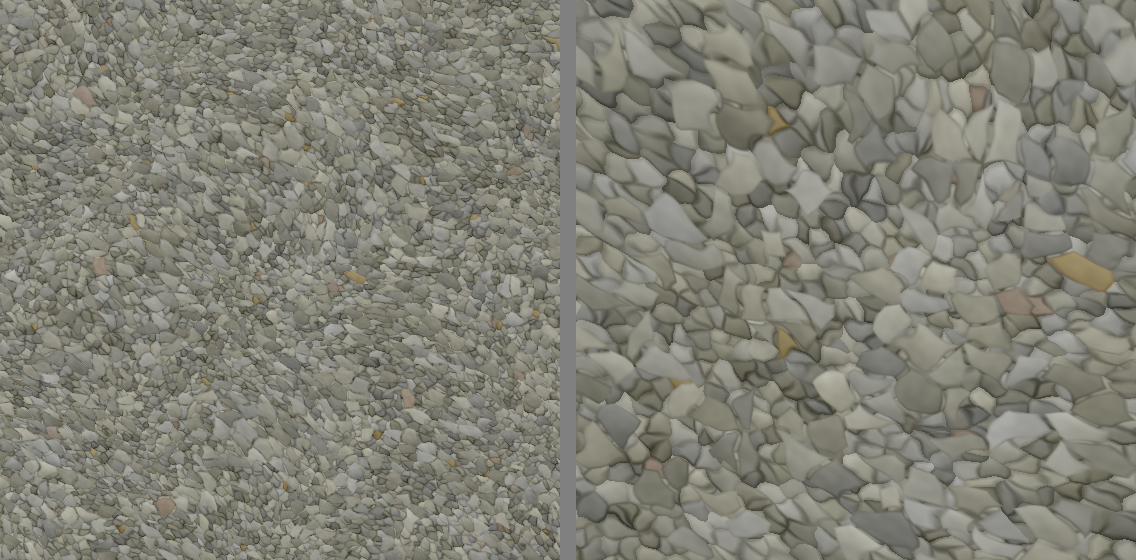
Left: the whole. Right: its middle third, enlarged.
Reproduce this texture procedurally as a Shadertoy shader.

```glsl
// Fine grey crushed gravel: small angular chips with larger ones scattered on top.

const vec3 WARM_TINT = vec3(0.012, 0.005, -0.056);
const vec3 COOL_TINT = vec3(-0.008, -0.003, -0.015);
const vec3 OCHRE = vec3(0.60, 0.50, 0.29);
const vec3 RUST = vec3(0.53, 0.45, 0.38);
const float MEAN_TONE = 0.540;
const float GRAIN_TILT = -0.55;

struct Grain {
    vec2 id;      // cell holding the grain
    vec2 offset;  // position relative to the grain centre
    float edge;   // distance to the nearest border
};

vec2 hash2(vec2 p, float seed) {
    vec3 q = fract((p.xyx + seed) * vec3(0.1031, 0.1030, 0.0973));
    q += dot(q, q.yzx + 33.33);
    return fract((q.xx + q.yz) * q.zy);
}

mat2 rotation(float angle) {
    float c = cos(angle), s = sin(angle);
    return mat2(c, s, -s, c);
}

float cornerSlope(vec2 cell, vec2 corner, vec2 f) {
    float angle = 6.2832 * hash2(cell + corner, 7.37).x;
    return dot(vec2(cos(angle), sin(angle)), f - corner);
}

// Gradient noise, roughly -0.7 to 0.7
float gradientNoise(vec2 p) {
    vec2 cell = floor(p), f = fract(p);
    vec2 u = f * f * f * (f * (f * 6.0 - 15.0) + 10.0);
    float low = mix(cornerSlope(cell, vec2(0, 0), f), cornerSlope(cell, vec2(1, 0), f), u.x);
    float high = mix(cornerSlope(cell, vec2(0, 1), f), cornerSlope(cell, vec2(1, 1), f), u.x);
    return mix(low, high, u.y);
}

vec2 warp(vec2 p, float amount) {
    return p + amount * vec2(gradientNoise(p), gradientNoise(p + 41.7));
}

// Voronoi cell around p with its true border distance
Grain findGrain(vec2 p, float seed) {
    vec2 cell = floor(p), f = fract(p);
    vec2 nearest = vec2(0.0), nearestStep = vec2(0.0);
    float best = 9.0;
    for (int y = -1; y <= 1; y++)
    for (int x = -1; x <= 1; x++) {
        vec2 stepTo = vec2(x, y);
        vec2 d = stepTo + hash2(cell + stepTo, seed) - f;
        if (dot(d, d) < best) {
            best = dot(d, d);
            nearest = d;
            nearestStep = stepTo;
        }
    }
    float edge = 9.0;
    for (int y = -2; y <= 2; y++)
    for (int x = -2; x <= 2; x++) {
        vec2 stepTo = nearestStep + vec2(x, y);
        vec2 d = stepTo + hash2(cell + stepTo, seed) - f;
        vec2 across = d - nearest;
        if (dot(across, across) > 0.0001)
            edge = min(edge, dot(0.5 * (d + nearest), normalize(across)));
    }
    return Grain(cell + nearestStep, -nearest, edge);
}

vec3 grainColour(Grain g, float seed, float toneSpread, float coolness) {
    vec2 look = hash2(g.id, seed + 3.19);
    vec2 rare = hash2(g.id, seed + 11.83);
    float tone = MEAN_TONE + toneSpread * (look.x - 0.5);
    float cool = clamp(0.36 + 0.9 * (look.y - 0.5) + coolness, 0.0, 1.0);
    vec3 colour = tone + mix(WARM_TINT, COOL_TINT, cool);
    vec3 stain = mix(RUST, OCHRE, step(0.5, rare.y));
    colour = mix(colour, stain, 0.6 * step(0.988, rare.x));
    // Faces tilt at random, mostly lit from the upper left
    vec2 light = vec2(-0.06, 0.07) + 0.10 * (rare - 0.5);
    return colour + dot(g.offset, light);
}

float gapShade(Grain g, float width, float depth) {
    return depth * (1.0 - smoothstep(0.0, width, g.edge));
}

void mainImage(out vec4 fragColor, in vec2 fragCoord) {
    vec2 uv = fragCoord / iResolution.y;

    // Chips lie stretched along a falling diagonal that wanders slowly
    vec2 bent = uv + 0.045 * vec2(gradientNoise(uv * 4.0), gradientNoise(uv * 4.0 + 19.3));
    vec2 laid = rotation(-GRAIN_TILT) * bent * vec2(1.0, 1.0);
    laid *= vec2(0.82, 1.2);

    float patchTone = gradientNoise(uv * 6.0 + 5.1);
    float coolness = 0.35 * gradientNoise(uv * 9.0 + 31.7);
    float gapVariation = clamp(0.65 + 1.1 * gradientNoise(uv * 60.0), 0.1, 1.2);

    // Small chips fill the ground
    Grain small = findGrain(warp(laid * 80.0, 0.45), 1.71);
    vec3 colour = grainColour(small, 1.71, 0.20, coolness) - 0.012;
    colour -= gapShade(small, 0.24, 0.17) * gapVariation;

    // Larger chips cover part of it, each with a soft shadowed rim
    Grain large = findGrain(warp(laid * 45.0 + 13.0, 0.40), 5.43);
    float present = step(hash2(large.id, 23.57).x, 0.47 + 0.25 * patchTone);
    vec3 chip = grainColour(large, 5.43, 0.17, coolness) + 0.012;
    chip -= gapShade(large, 0.17, 0.17) * gapVariation;
    colour = mix(colour, chip, present * smoothstep(0.01, 0.10, large.edge));

    // Worn surface mottling and broad tone drift
    colour += 0.035 * gradientNoise(laid * 130.0) + 0.030 * gradientNoise(laid * 60.0 + 8.0);
    colour += 0.030 * patchTone;
    fragColor = vec4(clamp(colour, 0.0, 1.0), 1.0);
}
```
